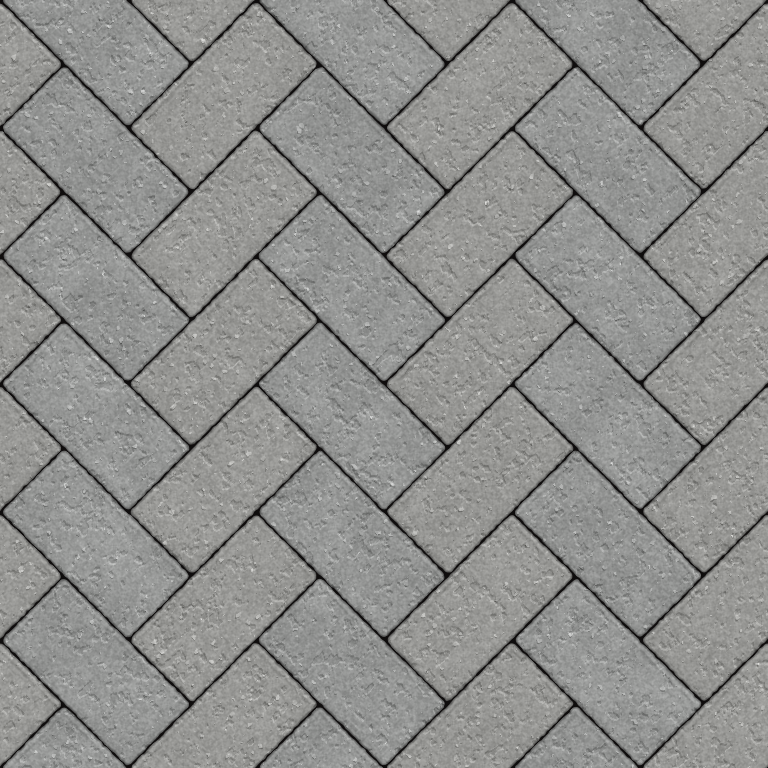
This texture is drawn by a Shadertoy shader. Its source:

```glsl
// Grey concrete pavers laid in a diagonal herringbone, with thin dark joints.
// Each paver is a rounded box found by searching a lattice of two brick directions;
// fine grain, embossed pits, scattered grit and a narrow bevel give the worn surface.

const float UNITS = 12.0;                 // lattice units over the canvas height
const vec2  PERIOD = vec2(4.0, 2.0);      // one repeat: 3 across, 6 down
const vec2  REPEATS = vec2(3.0, 6.0);
const vec2  HALF_SIZE = vec2(1.41421, 0.70711);
const float JOINT_HALF = 0.011;
const float CORNER_RADIUS = 0.08;
const float EDGE_WOBBLE = 0.022;
const float BEVEL_WIDTH = 0.1;
const float BEVEL_LIGHT = 0.035;
const float CREASE_DARK = 0.1;
const float STAINS = 0.085;
const float RELIEF = 0.07;
const float GRAIN = 0.15;
const float PIT_DEPTH = 0.13;
const float GRIT_SCALE = 5.5;
const float GRIT_LIGHT = 0.15;
const vec2  LIGHT_DIR = vec2(0.28, 0.96);
const vec3  JOINT_COLOR = vec3(0.06, 0.05, 0.05);
const vec3  COOL_GREY = vec3(0.585, 0.590, 0.585);
const vec3  WARM_GREY = vec3(0.594, 0.594, 0.583);

float hash(vec2 p) {
    vec3 a = fract(p.xyx * 0.1031);
    a += dot(a, a.yzx + 33.33);
    return fract((a.x + a.y) * a.z);
}

vec2 hash2(vec2 p) {
    return vec2(hash(p), hash(p + 57.3));
}

float noise(vec2 p) {
    vec2 i = floor(p), f = fract(p);
    f = f * f * (3.0 - 2.0 * f);
    return mix(mix(hash(i), hash(i + vec2(1, 0)), f.x),
               mix(hash(i + vec2(0, 1)), hash(i + vec2(1, 1)), f.x), f.y);
}

float fbm(vec2 p) {
    float sum = 0.0, amp = 0.5;
    for (int i = 0; i < 4; i++) {
        sum += amp * noise(p);
        p = mat2(0.8, 0.6, -0.6, 0.8) * p * 2.03 + 17.1;
        amp *= 0.5;
    }
    return sum;
}

// Ragged shallow hollows
float pits(vec2 s) {
    return smoothstep(0.57, 0.66, fbm(s * 9.0));
}

float roundedBox(vec2 q, vec2 halfSize, float radius) {
    vec2 d = abs(q) - halfSize + radius;
    return length(max(d, 0.0)) + min(max(d.x, d.y), 0.0) - radius;
}

// Angular chips of stone, with a thin shadow below some of them
float grit(vec2 s, vec2 light) {
    vec2 g = s * GRIT_SCALE, cell = floor(g);
    vec2 warp = 0.22 * (vec2(noise(g * 5.0), noise(g * 5.0 + 43.0)) - 0.5);
    float sum = 0.0;
    for (int y = -1; y <= 1; y++)
    for (int x = -1; x <= 1; x++) {
        vec2 c = cell + vec2(x, y);
        float radius = mix(0.06, 0.24, pow(hash(c + 31.9), 2.5));
        vec2 v = g - c - hash2(c) + warp;
        v.x *= mix(0.6, 1.4, hash(c + 71.3));
        float body = smoothstep(radius, radius * 0.6, length(v));
        float shade = smoothstep(radius, radius * 0.6, length(v + light * radius * 0.5));
        float bright = hash(c + 9.7);
        sum += step(0.35, bright) * (bright * body - 0.8 * shade * (1.0 - body));
    }
    return sum;
}

void mainImage(out vec4 fragColor, in vec2 fragCoord) {
    vec2 p = fragCoord / iResolution.y * UNITS;
    float pixel = UNITS / iResolution.y;

    // Nearest paver among both directions
    float dist = 1e3, kind = 0.0;
    vec2 q = vec2(0.0), id = vec2(0.0), along = vec2(1.0, 0.0);
    for (int k = 0; k < 2; k++)
    for (int j = -1; j <= 1; j++) {
        float fk = float(k);
        vec2 center = vec2(1.5 + 2.0 * fk, 1.5 - fk);
        vec2 cell = round((p - center) / PERIOD) + vec2(0, j);
        vec2 d = p - center - cell * PERIOD;
        vec2 axis = vec2(1.0, 2.0 * fk - 1.0) * 0.70711;
        vec2 local = vec2(dot(d, axis), dot(d, vec2(-axis.y, axis.x)));
        float sd = roundedBox(local, HALF_SIZE - JOINT_HALF, CORNER_RADIUS);
        if (sd < dist) {
            dist = sd; q = local; along = axis; kind = fk;
            id = mod(cell, REPEATS) + vec2(10.0 * fk, 0.0);
        }
    }
    vec2 across = vec2(-along.y, along.x);
    vec2 light = vec2(dot(LIGHT_DIR, along), dot(LIGHT_DIR, across));
    vec2 s = q + 10.0 + 60.0 * hash2(id + 3.7);   // own surface for each paver
    float depth = -dist + EDGE_WOBBLE * (noise(s * 15.0) - 0.55);

    // Face: tone, stains, relief, grain, pits and grit
    vec3 face = mix(COOL_GREY, WARM_GREY, kind) + 0.012 * (hash(id + 5.1) - 0.5);
    face += STAINS * mix(1.0, 0.5, kind) * (fbm(s * 2.0) - 0.47);
    face += RELIEF * (fbm(s * 14.0) - fbm(s * 14.0 + light * 0.5));
    face += GRAIN * (0.6 * noise(s * 38.0) + 0.4 * noise(s.yx * 21.0) - 0.5);
    float hollow = pits(s);
    face += PIT_DEPTH * (0.7 * pits(s + light * 0.035) - hollow) + 0.02 * hollow;
    face += GRIT_LIGHT * grit(s, light);

    // Bevel: pale strip, a broken crease inside it, and a dirty rim
    vec2 margin = HALF_SIZE - abs(q);
    vec2 normal = margin.x < margin.y ? along * sign(q.x) : across * sign(q.y);
    float facing = dot(normal, LIGHT_DIR);
    float strip = 1.0 - smoothstep(BEVEL_WIDTH * 0.7, BEVEL_WIDTH, depth);
    float crease = 1.0 - smoothstep(0.0, 0.04, abs(depth - BEVEL_WIDTH));
    face += BEVEL_LIGHT * strip * facing;
    face -= CREASE_DARK * crease * mix(0.25, 0.8, step(0.0, facing)) * noise(s * 4.0);
    face *= mix(0.62, 1.0, smoothstep(0.0, 0.045, depth));

    float cover = smoothstep(-0.6 * pixel, 0.6 * pixel, depth);
    fragColor = vec4(clamp(mix(JOINT_COLOR, face, cover), 0.0, 1.0), 1.0);
}
```
